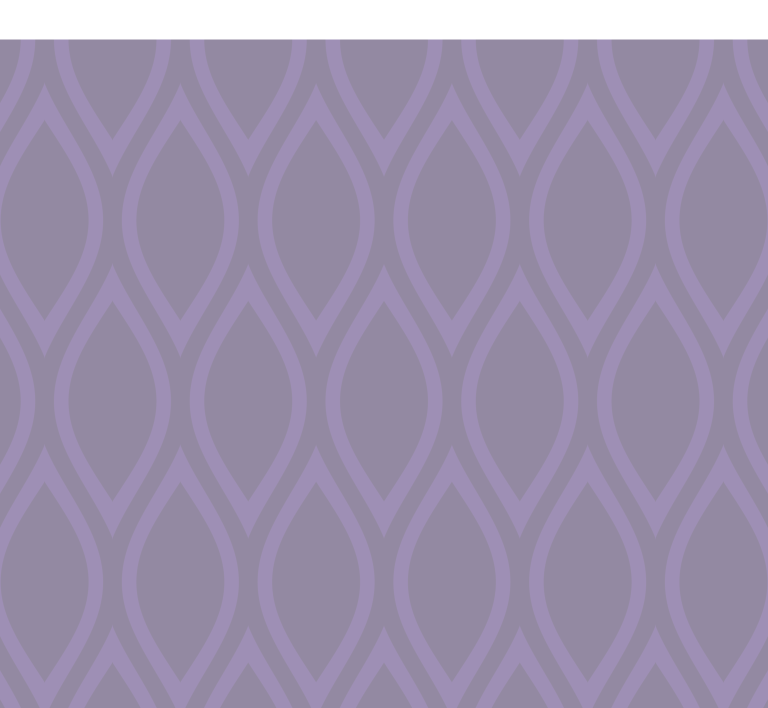
Give the GLSL for this pattern, as a WebGL 2 fragment shader.

```glsl
#version 300 es
precision highp float;
// Staggered rows of pointed ogee outlines on a muted violet ground, below a
// plain white strip. Each outline lies between two cosine profiles, and two
// half-shifted lattices of the same shape interlock.

uniform vec2 u_resolution;
out vec4 fragColor;

const float PI = 3.14159265;
const float TILES_ACROSS = 5.657;
const float ROW_PERIOD = 2.664; // tile height, in tile widths

// Approximate signed distance to one lattice of ogee bands, negative inside.
float ogeeBand(vec2 p) {
    vec2 cell = vec2(1.0, ROW_PERIOD);
    vec2 q = abs(p - cell * round(p / cell));
    float phase = 2.0 * PI * q.y / ROW_PERIOD;
    float outer = 0.181 + 0.25 * cos(phase);
    float inner = 0.047 + 0.277 * cos(phase);
    float slope = 0.26 * 2.0 * PI / ROW_PERIOD * sin(phase);
    return max(q.x - outer, inner - q.x) / sqrt(1.0 + slope * slope);
}

void main() {
    float pixel = TILES_ACROSS / u_resolution.x;

    // Origin at the middle of the strip's lower edge, y pointing down.
    vec2 p = vec2(gl_FragCoord.x - 0.5 * u_resolution.x,
                  u_resolution.y - gl_FragCoord.y) * pixel;
    p.y -= 0.291;

    // Two lattices, the second shifted by half a tile both ways.
    float band = min(ogeeBand(p), ogeeBand(p - 0.5 * vec2(1.0, ROW_PERIOD)));

    vec3 ground = vec3(0.578, 0.539, 0.635);
    vec3 lilac = vec3(0.620, 0.560, 0.710);
    vec3 color = mix(lilac, ground, smoothstep(-0.7 * pixel, 0.7 * pixel, band));

    // White strip along the top.
    color = mix(vec3(1.0), color, smoothstep(-0.5 * pixel, 0.5 * pixel, p.y));
    fragColor = vec4(color, 1.0);
}
```
